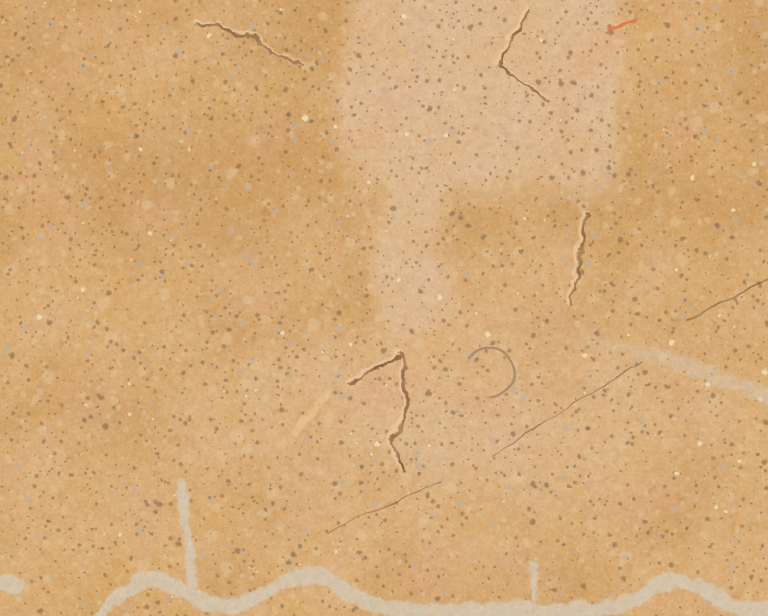
Write a Shadertoy shader that draws this texture.

```glsl
vec2 hash2(vec2 c) {
    vec3 q = fract(c.xyx * vec3(.1031, .1030, .0973));
    q += dot(q, q.yzx + 33.33);
    return fract((q.xx + q.yz) * q.zy);
}

float corner(vec2 cell, vec2 offset) {
    float angle = 6.2832 * hash2(cell + 200.).x;
    return dot(vec2(cos(angle), sin(angle)), offset);
}

float gradientNoise(vec2 p) {
    vec2 i = floor(p), f = p - i, e = vec2(1, 0);
    vec2 u = f * f * f * (f * (f * 6. - 15.) + 10.);
    return 1.4 * mix(mix(corner(i, f), corner(i + e, f - e), u.x),
                     mix(corner(i + e.yx, f - e.yx), corner(i + 1., f - 1.), u.x), u.y);
}

float fbm(vec2 p) {
    float sum = 0., amp = .55;
    for (int i = 0; i < 4; i++) {
        sum += amp * gradientNoise(p);
        p = mat2(1.6, 1.2, -1.2, 1.6) * p + 7.3;
        amp *= .55;
    }
    return sum;
}

vec2 warp(vec2 p, float scale) {
    return vec2(fbm(p * scale), fbm(p * scale + 31.7));
}

float segment(vec2 p, vec2 a, vec2 b) {
    vec2 d = b - a;
    return length(p - a - d * clamp(dot(p - a, d) / dot(d, d), 0., 1.));
}

float bump(float x, float centre, float width) {
    float t = (x - centre) / width;
    return exp(-t * t);
}

float band(float x, float lo, float hi) {
    return smoothstep(lo - .03, lo + .03, x) * smoothstep(hi + .03, hi - .03, x);
}

// Scattered round inclusions, one candidate per cell
float spots(vec2 p, float scale, float density, float soft) {
    p = mat2(.8, .6, -.6, .8) * p * scale;
    p += .12 * vec2(gradientNoise(p * 2.), gradientNoise(p * 2. + 9.));
    vec2 cell = floor(p), h = hash2(cell + scale), k = hash2(cell + scale + 57.);
    float radius = mix(.09, .28, k.y * k.y);
    float edge = soft * radius + scale / iResolution.y;
    float d = length(p - cell - .3 - .4 * h);
    return step(k.x, density) * smoothstep(radius + .5 * edge, radius - .5 * edge, d);
}

// Distance to the broken, chipped fissures
float fissures(vec2 p) {
    const vec4 path[9] = vec4[9](
        vec4(.32, .965, .41, .94), vec4(.41, .94, .49, .89), vec4(.86, .985, .81, .895),
        vec4(.81, .895, .888, .837), vec4(.65, .43, .664, .34), vec4(.664, .34, .638, .283),
        vec4(.638, .283, .655, .238), vec4(.65, .427, .57, .378), vec4(.953, .65, .928, .51));
    float d = 1.;
    for (int i = 0; i < 9; i++) d = min(d, segment(p, path[i].xy, path[i].zw));
    return d;
}

float hairlines(vec2 p) {
    float d = segment(p, vec2(1.25, .55), vec2(1.115, .479));
    d = min(d, segment(p, vec2(1.042, .414), vec2(.798, .26)) + .0005);
    return min(d, segment(p, vec2(.715, .218), vec2(.53, .135)) + .0005);
}

void mainImage(out vec4 fragColor, in vec2 fragCoord) {
    vec2 p = fragCoord / iResolution.y;
    float px = 1. / iResolution.y;
    vec2 w = p + .05 * warp(p, 6.);
    vec2 rough = p + .012 * warp(p, 28.);

    // Broad pale and golden zones
    float pale = band(w.x, .56, 1.01) * smoothstep(.62, .74, w.y);
    pale = max(pale, band(w.x, .61, .73) * smoothstep(.38, .5, w.y));
    vec2 basin = (w - vec2(.74, .32)) / vec2(.36, .17);
    pale = max(pale, .85 * exp(-dot(basin, basin)));
    float mottle = fbm(p * 9.);
    vec3 col = mix(vec3(.845, .665, .435), vec3(.865, .725, .575),
                   clamp(.22 + .65 * pale + .45 * mottle, 0., 1.));
    float brown = (1. - pale) * smoothstep(-.25, .7, fbm(p * 5. + 4.) + .3 * smoothstep(.3, .8, p.y));
    col = mix(col, vec3(.78, .59, .37), .6 * brown);
    col = mix(col, vec3(.86, .66, .50), .5 * smoothstep(.1, .6, fbm(p * 7. + 60.)));

    // Fine grain
    float grain = fbm(p * 65.) + .6 * gradientNoise(p * 190.);
    col += grain * vec3(.035, .045, .055);
    col -= vec3(.05, .07, .08) * smoothstep(.25, .8, fbm(p * 45. + 17.));

    // Pale, grey and dark inclusions
    col = mix(col, vec3(.88, .76, .59), .5 * spots(p, 27., .35, .5));
    col = mix(col, vec3(.87, .75, .58), .55 * spots(p + 3., 52., .35, .4));
    col = mix(col, vec3(.76, .68, .60), .6 * spots(p + 5., 46., .22, .6));
    col = mix(col, vec3(.60, .46, .30), .65 * spots(p + 8., 85., .28, .7));
    col = mix(col, vec3(.52, .41, .31), .6 * spots(p + 11., 62., .13, .7));
    col = mix(col, vec3(.95, .88, .73), .8 * spots(p + 14., 60., .02, .3));

    // Chalky veins
    float ridge = .008 + .05 * bump(rough.x, .25, .07) + .06 * bump(rough.x, .5, .08)
                + .05 * bump(rough.x, 1.1, .07) - .06 * smoothstep(.2, .1, rough.x);
    float vein = abs(rough.y - ridge) * .85;
    vein = min(vein, segment(rough, vec2(.296, .215), vec2(.312, .05)) + .003);
    vein = min(vein, segment(rough, vec2(0, .055), vec2(.03, .05)));
    vein = min(vein, segment(rough, vec2(.863, .085), vec2(.87, .03)) + .006);
    float chalk = .85 * smoothstep(.015, .008, vein);
    float faint = min(segment(rough, vec2(.87, .455), vec2(1.04, .43)),
                      segment(rough, vec2(1.04, .43), vec2(1.26, .355)));
    chalk = max(chalk, .5 * smoothstep(.018, .004, faint) * smoothstep(.8, 1.2, p.x));
    col = mix(col, vec3(.83, .775, .69) + .03 * grain, chalk);

    // Fossil sliver, curled shell and red fleck
    float sliver = segment(rough, vec2(.48, .3), vec2(.53, .36));
    col = mix(col, vec3(.90, .77, .56), .7 * smoothstep(.009, .004, sliver));
    vec2 shell = p - vec2(.795, .395);
    float arc = abs(length(shell) - .04 - .003 * gradientNoise(p * 25.));
    float open = smoothstep(-.035, -.01, shell.x + .5 * shell.y);
    col = mix(col, vec3(.61, .50, .39), .75 * open * smoothstep(.0018 + px, .0008, arc));
    float fleck = segment(rough, vec2(.985, .954), vec2(1.03, .967));
    col = mix(col, vec3(.87, .43, .25), .75 * smoothstep(.0025 + px, .001, fleck));

    // Fissures with a lit rim, and thin cracks
    float chip = .5 + .5 * gradientNoise(p * 35.);
    float rim = fissures(rough + vec2(.003, -.003));
    col = mix(col, vec3(.93, .79, .62), .75 * smoothstep(.006, .002, rim));
    float gap = smoothstep(.0015 + px, .0003, fissures(rough) - .0015 * chip);
    col = mix(col, vec3(.47, .32, .19), gap * (.35 + .55 * chip));
    float hair = smoothstep(.001 + px, .0002, hairlines(p + .006 * warp(p, 18.)));
    col = mix(col, vec3(.50, .38, .27), hair * (.3 + .55 * chip));

    fragColor = vec4(clamp(col, 0., 1.), 1);
}
```
